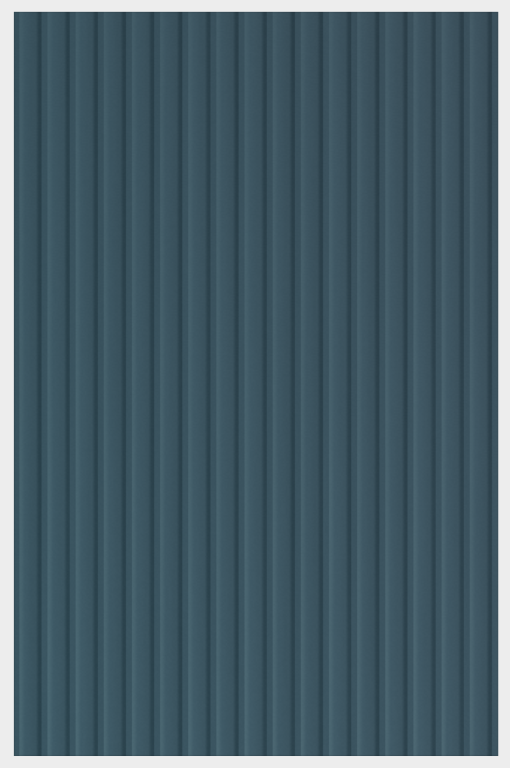
Write a WebGL 1 fragment shader that draws this texture.

```glsl
precision highp float;
// Draws a blue-grey panel of vertical fluted ribs on a pale backdrop.

uniform vec2 u_resolution;

const vec3 BACKDROP = vec3(0.93);
const vec3 SHADOW = vec3(0.165, 0.25, 0.29);
const vec3 BEVEL = vec3(0.228, 0.324, 0.370);
const vec3 FACE = vec3(0.246, 0.346, 0.394);
const vec3 RIDGE = vec3(0.300, 0.405, 0.445);

const vec2 PANEL_MIN = vec2(0.0272, 0.0156);
const vec2 PANEL_MAX = vec2(0.9770, 0.9846);
const float RIB_START = 0.0247;
const float RIB_PITCH = 0.0552;

float hash(vec2 p) {
  return fract(sin(dot(p, vec2(127.1, 311.7))) * 43758.5453);
}

float noise(vec2 p) {
  vec2 i = floor(p);
  vec2 f = fract(p);
  f = f * f * (3.0 - 2.0 * f);
  float low = mix(hash(i), hash(i + vec2(1.0, 0.0)), f.x);
  float high = mix(hash(i + vec2(0.0, 1.0)), hash(i + 1.0), f.x);
  return mix(low, high, f.y);
}

// Soft-edged coverage of an axis-aligned rectangle.
float boxMask(vec2 p, vec2 lo, vec2 hi, vec2 pixel) {
  vec2 inside = clamp(min(p - lo, hi - p) / pixel + 0.5, 0.0, 1.0);
  return inside.x * inside.y;
}

// Cross-section of one rib: bevel, bright ridge, flat face, shadowed groove.
vec3 ribColor(float t, float aa, float height) {
  float onFace = smoothstep(0.23 - aa, 0.25 + aa, t);
  vec3 color = mix(BEVEL, FACE, onFace);
  color *= 1.0 - 0.07 * smoothstep(0.35, 0.85, t);
  float ridge = onFace * (1.0 - smoothstep(0.27, 0.46, t));
  color = mix(color, RIDGE, ridge * mix(0.75, 0.4, height));
  float groove = smoothstep(0.80, 0.96, t);
  groove += 1.0 - smoothstep(0.0, 0.04 + aa, t);
  return mix(color, SHADOW, clamp(groove, 0.0, 1.0) * 0.9);
}

void main() {
  vec2 uv = gl_FragCoord.xy / u_resolution;
  vec2 pixel = 1.0 / u_resolution;

  // Repeating ribs with a slight tone change between them
  float rib = (uv.x - RIB_START) / RIB_PITCH;
  float aa = min(0.5 * pixel.x / RIB_PITCH, 0.1);
  vec3 panel = ribColor(fract(rib), aa, uv.y);
  panel *= 1.0 + 0.02 * (hash(vec2(floor(rib), 3.0)) - 0.5);

  // Broad light: cooler left, greyer upper right, brighter below
  panel *= mix(1.03, 0.97, uv.y);
  panel += vec3(0.012, -0.002, 0.0) * (uv.x + 0.4 * uv.y - 0.7);

  // Fine painted grain and faint vertical streaks
  panel += 0.010 * (noise(uv * vec2(340.0, 512.0)) - 0.5);
  panel += 0.006 * (noise(uv * vec2(120.0, 6.0)) - 0.5);

  // Thin darker rim along the cut edges
  vec2 edge = min(uv - PANEL_MIN, PANEL_MAX - uv);
  float rim = 1.0 - smoothstep(0.0, 0.004, min(edge.x, edge.y * 1.5));
  panel *= 1.0 - 0.10 * rim;

  float mask = boxMask(uv, PANEL_MIN, PANEL_MAX, pixel);
  gl_FragColor = vec4(mix(BACKDROP, panel, mask), 1.0);
}
```
